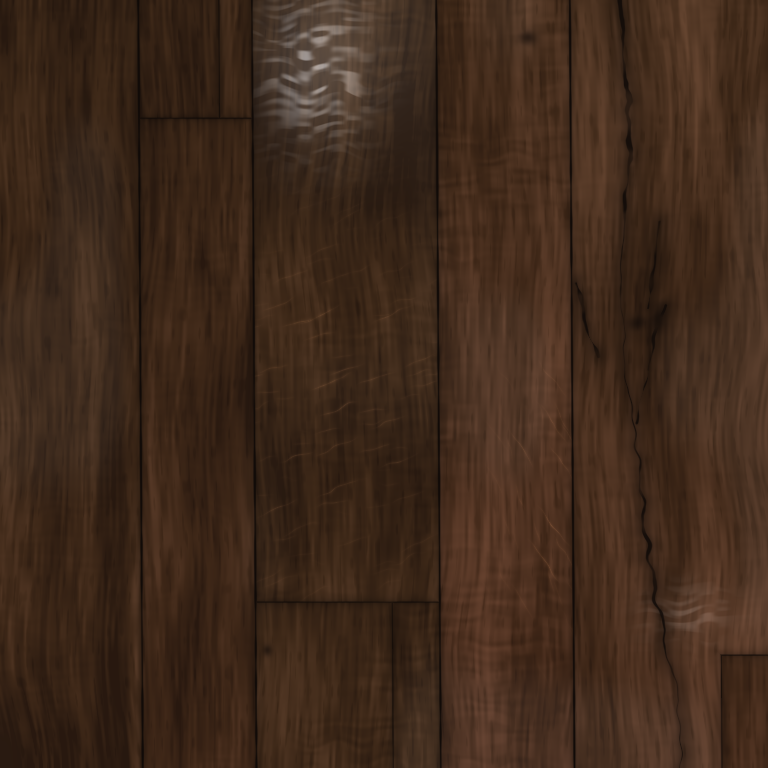
Reproduce this texture procedurally as a WebGL 2 fragment shader.

```glsl
#version 300 es
precision highp float;
// Dark oiled oak floor: five upright boards of uneven width with butt joints.
// Stretched noise makes the grain and broken saw marks, layered sines bend the
// grain and cracks, and a cellular scatter of short curves gives ray flecks.
#define GAP_WIDTH 0.0014
#define LEAN 0.006
#define GRAIN 0.70
#define BLOTCH 0.95
#define SAW_PITCH 150.0
#define SAW_DEPTH 0.32
#define FLECK_GLOW 0.13
#define SHEEN 0.34
#define HAZE 0.035

uniform vec2 u_resolution;
out vec4 outColor;

const vec3 DARK = vec3(0.155, 0.094, 0.060);
const vec3 BROWN = vec3(0.24, 0.152, 0.094);
const vec3 LIGHT = vec3(0.345, 0.228, 0.160);
const vec3 GROOVE = vec3(0.06, 0.038, 0.028);
const vec3 GLOSS = vec3(0.88, 0.94, 1.0);
const float SEAM[4] = float[](0.180, 0.328, 0.568, 0.742);
const float TONE[5] = float[](0.33, 0.38, 0.36, 0.68, 0.78);
const float REDNESS[5] = float[](0.25, 0.4, 0.15, 0.6, 0.45);
// Butt joint of each board: height, split of the short piece, side (+1 above)
const vec3 JOINT[5] = vec3[](vec3(-1, 0, -1), vec3(0.846, 0.285, 1),
  vec3(0.216, 0.506, -1), vec3(-1, 0, -1), vec3(0.147, 0.934, -1));

float hash(vec2 p) {
  vec3 q = fract(p.xyx * vec3(0.1031, 0.1030, 0.0973));
  q += dot(q, q.yzx + 33.33);
  return fract((q.x + q.y) * q.z);
}

float noise(vec2 p) {
  vec2 i = floor(p), f = fract(p), u = f * f * (3.0 - 2.0 * f);
  vec2 e = vec2(0, 1);
  return mix(mix(hash(i), hash(i + e.yx), u.x),
             mix(hash(i + e.xy), hash(i + e.yy), u.x), u.y);
}

float segment(vec2 p, vec2 a, vec2 b) {
  vec2 ab = b - a;
  return length(p - a - ab * clamp(dot(p - a, ab) / dot(ab, ab), 0.0, 1.0));
}

// Soft round spot with separate radii
float spot(vec2 p, vec2 center, vec2 radius) {
  vec2 d = (p - center) / radius;
  return exp(-dot(d, d));
}

float line(float d, float halfWidth) {
  float aa = 0.9 / u_resolution.y;
  return 1.0 - smoothstep(halfWidth - aa, halfWidth + aa, d);
}

// One short ragged stroke per cell, tilted by slope
float flecks(vec2 p, float slope) {
  vec2 size = vec2(0.05, 0.024), cell = floor(p / size);
  float glow = 0.0;
  for (int k = 0; k < 9; k++) {
    vec2 c = cell + vec2(k % 3 - 1, k / 3 - 1);
    float r = hash(c + 7.0);
    vec2 d = p - (c + vec2(hash(c), hash(c + 31.0))) * size;
    float curve = slope * d.x * (2.0 * r - 0.3) + 0.008 * (noise(p * 60.0) - 0.5);
    float along = 1.0 - smoothstep(0.004, 0.010 + 0.025 * r, abs(d.x));
    glow = max(glow, along * r * exp(-abs(d.y - curve) * 700.0));
  }
  return glow * (0.5 + noise(p * 130.0));
}

// Long split, side branches and knots: x is darkness of the split, y of its halo
vec2 cracks(vec2 p) {
  float jitter = 0.007 * (noise(p.yy * vec2(55, 0)) - 0.5);
  float path = 0.814 + 0.07 * (1.0 - smoothstep(0.0, 0.55, p.y))
             + 0.005 * sin(p.y * 16.0 + 1.0) + jitter;
  float width = 0.005 * smoothstep(0.64, 0.90, p.y) * noise(p.yy * vec2(30, 0))
              + 0.0018 * spot(p.yy, vec2(0.27), vec2(0.16)) + 0.0004;
  float d = abs(p.x - path) - width * (0.5 + noise(p * 120.0));
  vec2 w = p + vec2(jitter, 0.005 * (noise(p * 45.0) - 0.5));
  float branch = min(segment(w, vec2(0.859, 0.71), vec2(0.843, 0.60)),
                     segment(w, vec2(0.866, 0.60), vec2(0.842, 0.52)));
  branch = min(branch, segment(w, vec2(0.750, 0.63), vec2(0.778, 0.535)));
  branch = min(branch, segment(w, vec2(0.842, 0.52), vec2(0.829, 0.45)) + 0.0012);
  d = min(d, branch - 0.004 * noise(p * 70.0) + 0.0006);
  float pins = spot(w, vec2(0.687, 0.95), vec2(0.011, 0.009))
             + spot(w, vec2(0.345, 0.154), vec2(0.006, 0.007))
             + spot(w, vec2(0.832, 0.58), vec2(0.012, 0.009))
             + spot(w, vec2(0.858, 0.585), vec2(0.011, 0.018));
  float fade = 0.45 + 0.55 * smoothstep(0.25, 0.6, noise(p * vec2(20, 38)));
  return vec2(max(line(d, 0.0) * fade, 0.7 * min(pins, 1.0)), exp(-max(d, 0.0) * 80.0));
}

void main() {
  vec2 p = gl_FragCoord.xy / u_resolution;
  vec2 q = vec2(p.x - LEAN * (1.0 - p.y), p.y);

  // Board index, nearest seam and butt joint
  int board = 0;
  float gap = 1.0;
  for (int i = 0; i < 4; i++) {
    board += int(q.x > SEAM[i]);
    gap = min(gap, abs(q.x - SEAM[i]));
  }
  vec3 joint = JOINT[board];
  float end = (q.y - joint.x) * joint.z, split = q.x - joint.y;
  bool corner = board == 4;
  bool piece = end > 0.0 && (!corner || split > 0.0);
  float cut = corner ? abs(min(end, split)) : min(abs(end), end > 0.0 ? abs(split) : 1.0);
  float id = float(board) + (piece ? 5.0 + 5.0 * step(0.0, split) : 0.0);

  // Grain: fibres stretched along the board, bent by slow waves
  vec2 g = q + vec2(0.004 * sin(q.y * 9.0 + id * 4.0) + 0.02 * noise(q * 7.0 + id), id * 3.7);
  float fibre = 0.6 * noise(g * vec2(240, 22)) + 0.4 * noise(g * vec2(90, 8)) - 0.5;
  float blotch = 0.55 * noise(g * vec2(26, 3.5)) + 0.45 * noise(g * vec2(9, 5)) - 0.5;
  float pores = smoothstep(0.65, 0.95, noise(g * vec2(270, 45)));
  float sawn = (board == 2 || board == 3 ? 1.0 : 0.3) * noise(q * vec2(14, 9) + id);
  float saw = (noise(vec2(q.x * 28.0, q.y * SAW_PITCH + 2.0 * noise(q * 30.0))) - 0.5) * sawn;
  float tone = TONE[board] + (piece ? (corner ? -0.45 : 0.14) : 0.0);
  tone += GRAIN * fibre + BLOTCH * blotch + SAW_DEPTH * saw - 0.16 * pores;
  tone += 0.5 * spot(q, vec2(0.172, 0.12), vec2(0.008, 0.35)) * step(q.x, SEAM[0]);
  tone = clamp(tone, 0.0, 1.3);
  vec3 color = mix(mix(DARK, BROWN, min(tone * 2.0, 1.0)), LIGHT, max(tone * 2.0 - 1.0, 0.0));
  float red = REDNESS[board] * (1.1 - 0.7 * q.y);
  color *= mix(vec3(0.98, 1.03, 0.98), vec3(1.06, 0.95, 0.96), red);

  // Ray flecks on the two middle boards
  float rays = board == 2 ? flecks(q, 0.3) * spot(q, vec2(0.40, 0.47), vec2(0.2, 0.2))
             : board == 3 ? flecks(q.yx, -0.45) * spot(q, vec2(0.70, 0.34), vec2(0.05, 0.16)) : 0.0;
  color += (piece ? 0.0 : FLECK_GLOW) * rays * vec3(1.0, 0.68, 0.45);

  // Cool haze, gloss broken into glints by the saw marks, and a worn patch
  float glint = noise(vec2(q.x * 48.0, q.y * 170.0 + 3.0 * noise(q * 25.0)));
  float ripple = 0.3 + 1.1 * smoothstep(0.35, 0.9, glint);
  float shine = board == 2 ? spot(q, vec2(0.41, 0.91), vec2(0.062, 0.085)) * ripple
              + 0.22 * spot(q, vec2(0.46, 0.96), vec2(0.16, 0.16)) : 0.0;
  shine += corner && !piece ? 0.3 * spot(q, vec2(0.89, 0.2), vec2(0.05, 0.035)) * ripple : 0.0;
  color += (SHEEN * shine + HAZE * smoothstep(0.45, 0.8, noise(q * vec2(9, 4) + 5.0))) * GLOSS;

  // Splits, worn edges and the dark gaps, which fade in and out
  vec2 crack = corner && !piece || q.x < 0.742 ? cracks(p) : vec2(0);
  color *= 1.0 - (corner ? 0.35 * crack.y : 0.0);
  color = mix(color, GROOVE, 0.85 * crack.x);
  color *= 1.0 - 0.3 * exp(-min(gap, cut) * 190.0);
  float wear = 0.5 + 0.7 * noise(q * vec2(40, 45));
  float groove = max(line(gap, GAP_WIDTH * wear), 0.75 * line(cut, 0.6 * GAP_WIDTH * wear));
  color = mix(color, GROOVE, groove * min(0.5 + 0.6 * wear, 0.95));
  outColor = vec4(color, 1.0);
}
```
